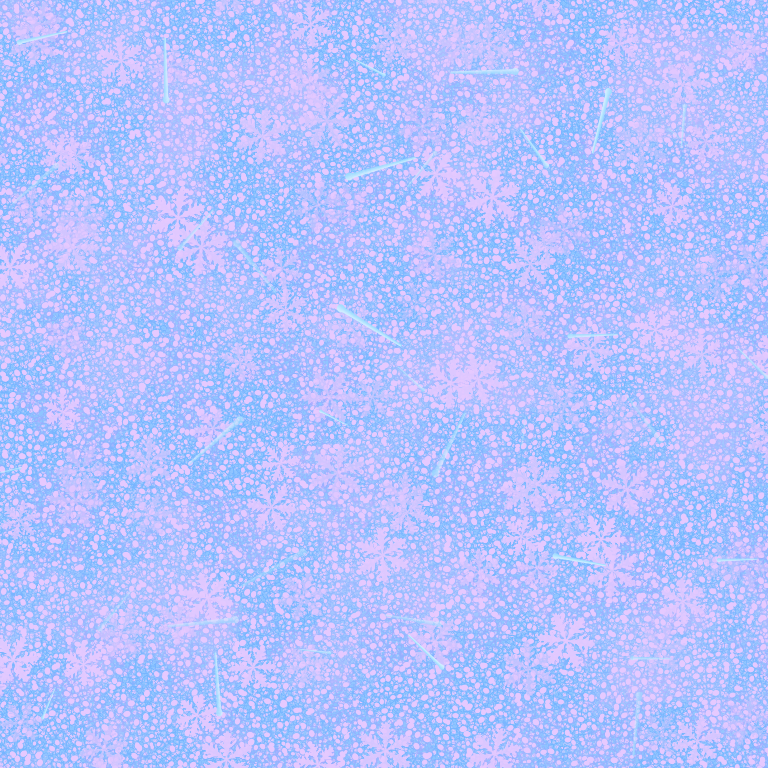
A three.js fragment shader for this texture:

```glsl
// Pastel frost: pink grains and feathery snowflakes on icy blue, strewn with pale needles.
varying vec2 vUv;

#define GRAIN_CELLS 108.0   // large grains across the canvas
#define FLAKE_CELLS 11.5    // snowflake cells across
#define NEEDLE_CELLS 6.0    // needle cells across
#define GRAIN_SHARE 0.68    // part of the cells that hold a grain
#define FLAKE_SHARE 0.75
#define MIST_SCALE 8.0      // frequency of the soft clouds
#define MIST_AMOUNT 0.3
#define EDGE 0.0017         // edge softness in canvas units

const vec3 PINK   = vec3(0.90, 0.79, 1.00);
const vec3 LILAC  = vec3(0.76, 0.79, 1.00);
const vec3 SKY    = vec3(0.56, 0.77, 1.00);
const vec3 DEEP   = vec3(0.40, 0.67, 1.00);
const vec3 VIOLET = vec3(0.60, 0.64, 1.00);
const vec3 ICE    = vec3(0.62, 0.87, 1.00);
const vec3 GLINT  = vec3(0.82, 0.94, 1.00);

vec2 hash2(vec2 p) {
  vec3 q = fract(p.xyx * vec3(0.1031, 0.1030, 0.0973));
  q += dot(q, q.yzx + 33.33);
  return fract((q.xx + q.yz) * q.zy);
}
mat2 turn(float a) { return mat2(cos(a), sin(a), -sin(a), cos(a)); }

// Soft clouds from layered, turned sines, about 0 to 1
float mist(vec2 p) {
  float sum = 0.5, amp = 0.34;
  for (int i = 0; i < 7; i++) {
    p = turn(0.9) * p * 1.6 + 2.7;
    sum += amp * sin(p.x + sin(0.8 * p.y)) * cos(p.y);
    amp *= 0.75;
  }
  return clamp(sum, 0.0, 1.0);
}

// Scattered oval grains: x = cover, y = rim around them, z = cracks between cells
vec3 grains(vec2 uv, float cells, float share) {
  vec2 p = uv * cells, id = floor(p), result = vec2(0.0);
  float soft = 0.5 * EDGE * cells, near = 9.0, next = 9.0;
  for (int y = -1; y <= 1; y++)
  for (int x = -1; x <= 1; x++) {
    vec2 cell = id + vec2(x, y);
    vec2 pick = hash2(cell + cells);
    vec2 d = turn(40.0 * pick.x) * (p - cell - hash2(cell + 3.0 * cells));
    float edge = length(d * vec2(1.0, 1.25)) - mix(0.24, 0.52, pick.y);
    next = min(next, max(edge, near));
    near = min(near, edge);
    vec2 marks = vec2(smoothstep(-soft, soft, edge), smoothstep(0.0, 0.22, abs(edge - 0.1)));
    result = max(result, step(pick.x, share) * (1.0 - marks));
  }
  return vec3(result, 1.0 - smoothstep(0.04, 0.26, next - near));
}

// Six slim feathered arms of unit length
float flakeShape(vec2 p, float soft) {
  float sector = 1.0472, r = length(p);
  float a = mod(atan(p.y, p.x + 1e-5), sector) - 0.5 * sector;
  vec2 q = r * vec2(cos(a), abs(sin(a)));
  float barb = abs(fract((q.x - 0.6 * q.y) * 5.0) - 0.5) * 2.0;
  float leaf = 0.23 * smoothstep(0.1, 0.6, q.x) * (1.0 - smoothstep(0.65, 1.05, q.x));
  float width = 0.035 + leaf * mix(0.35, 1.0, smoothstep(0.25, 0.75, barb));
  return (1.0 - smoothstep(-soft, soft, q.y - width)) * (1.0 - smoothstep(0.93, 1.0, q.x));
}

float flakes(vec2 uv) {
  vec2 p = uv * FLAKE_CELLS, id = floor(p);
  float cover = 0.0;
  for (int y = -1; y <= 1; y++)
  for (int x = -1; x <= 1; x++) {
    vec2 cell = id + vec2(x, y);
    vec2 pick = hash2(cell + 71.0), style = hash2(cell + 137.0);
    float radius = mix(0.3, 0.45, style.x);
    vec2 d = turn(6.2832 * style.y) * (p - cell - hash2(cell + 19.0)) / radius;
    float shape = flakeShape(d, 0.5 * EDGE * FLAKE_CELLS / radius);
    cover = max(cover, shape * step(pick.x, FLAKE_SHARE) * mix(0.35, 1.0, pick.y));
  }
  return cover;
}

// Tapered needles with a thick head: x = cover, y = lit side
vec2 needles(vec2 uv) {
  vec2 p = uv * NEEDLE_CELLS, id = floor(p), result = vec2(0.0);
  for (int y = -1; y <= 1; y++)
  for (int x = -1; x <= 1; x++) {
    vec2 cell = id + vec2(x, y);
    vec2 pick = hash2(cell + 211.0), style = hash2(cell + 307.0);
    vec2 d = turn(6.2832 * pick.x) * (p - cell - hash2(cell + 53.0)) / NEEDLE_CELLS;
    float size = mix(0.012, 0.046, style.x);
    float along = clamp(d.x / size, -1.0, 1.0);
    float width = size * (0.055 + 0.02 * along + 0.035 * smoothstep(0.85, 1.0, along));
    float edge = length(d - vec2(along * size, 0.0)) - width;
    float cover = (1.0 - smoothstep(-0.5 * EDGE, 0.5 * EDGE, edge)) * mix(0.3, 1.0, style.y);
    result = mix(result, vec2(cover, smoothstep(-width, width, d.y)), step(result.x, cover));
  }
  return result;
}

void main() {
  float cloud = mist(vUv * MIST_SCALE);
  float haze = smoothstep(0.4, 0.75, mist(vUv.yx * MIST_SCALE * 2.0 + 40.0));
  float share = GRAIN_SHARE + 0.2 * (cloud - 0.5);
  vec3 shade = mix(DEEP, VIOLET, haze);

  // Icy ground of crumbs, then small grains split by dark cracks
  vec3 crumbs = grains(vUv, GRAIN_CELLS * 2.3, 0.6);
  vec3 small = grains(vUv, GRAIN_CELLS * 1.5, share);
  vec3 color = mix(SKY, LILAC, 0.8 * crumbs.x);
  color = mix(color, PINK, 0.9 * small.x);
  color = mix(color, shade, 0.6 * max(small.z, 0.6 * crumbs.z));

  // Large grains with a blue rim, then snowflakes with a thin shadow
  vec3 large = grains(vUv, GRAIN_CELLS, share * 0.85);
  color = mix(color, mix(SKY, shade, 0.6), 0.5 * large.y);
  color = mix(color, PINK, large.x);
  color = mix(color, shade, 0.35 * flakes(vUv + vec2(-EDGE, EDGE)));
  color = mix(color, PINK, 0.95 * flakes(vUv));

  // Drifting mist and needles
  color = mix(color, PINK, MIST_AMOUNT * smoothstep(0.3, 1.0, cloud));
  vec2 needle = needles(vUv);
  color = mix(color, mix(ICE, GLINT, needle.y), needle.x);
  gl_FragColor = vec4(color, 1.0);
}
```
